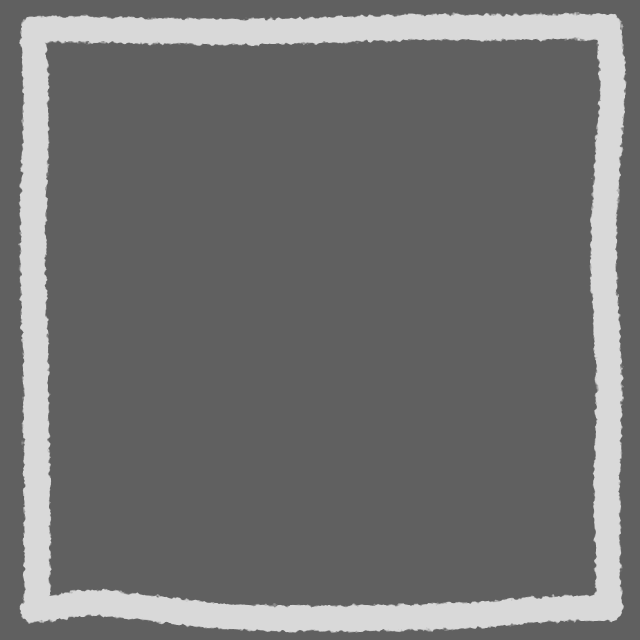
Reproduce this background procedurally as a Shadertoy shader.

```glsl
const vec3 GROUND = vec3(0.376);
const vec3 CHALK = vec3(0.851);
const float HALF_WIDTH = 0.0200;
const float SIDE_START = 0.052;   // where every side begins and ends
const float SIDE_END = 0.952;
const float ROUGH_SIZE = 0.0065;  // size of the ragged bumps
const float ROUGH_DEPTH = 0.0068; // how far they push the edge

// Height of each hand-drawn side at evenly spaced knots
const int KNOTS = 11;
const float BOTTOM[KNOTS] = float[](.0469, .0579, .0501, .0391, .0345, .0339, .0345, .0365, .0410, .0482, .0508);
const float TOP[KNOTS] = float[](.9544, .9538, .9518, .9505, .9505, .9525, .9557, .9577, .9570, .9579, .9583);
const float LEFT[KNOTS] = float[](.0573, .0579, .0577, .0566, .0560, .0534, .0514, .0521, .0551, .0558, .0514);
const float RIGHT[KNOTS] = float[](.9505, .9499, .9479, .9505, .9518, .9473, .9427, .9453, .9512, .9570, .9518);

vec2 hash(vec2 cell) {
    uvec2 h = uvec2(ivec2(cell) + 4096) * 1664525u + 1013904223u;
    h.x += h.y * 1664525u;
    h.y += h.x * 1664525u;
    h ^= h >> 16u;
    h.x += h.y * 1664525u;
    h.y += h.x * 1664525u;
    h ^= h >> 16u;
    return vec2(h & 65535u) / 65535.0;
}

vec2 noise(vec2 p) {
    vec2 cell = floor(p);
    vec2 f = fract(p);
    f = f * f * (3.0 - 2.0 * f);
    vec2 low = mix(hash(cell), hash(cell + vec2(1, 0)), f.x);
    vec2 high = mix(hash(cell + vec2(0, 1)), hash(cell + vec2(1, 1)), f.x);
    return mix(low, high, f.y);
}

// Smooth Catmull-Rom curve through the knots
float curve(float knots[KNOTS], float along) {
    float s = (along - SIDE_START) / (SIDE_END - SIDE_START) * float(KNOTS - 1);
    int i = clamp(int(s), 0, KNOTS - 2);
    float t = s - float(i);
    float a = knots[max(i - 1, 0)];
    float b = knots[i];
    float c = knots[i + 1];
    float d = knots[min(i + 2, KNOTS - 1)];
    return b + 0.5 * t * (c - a + t * (2.0 * a - 5.0 * b + 4.0 * c - d + t * (3.0 * (b - c) + d - a)));
}

// Distance to one side; p.x runs along it and p.y across it
float sideDistance(vec2 p, float knots[KNOTS]) {
    float along = clamp(p.x, SIDE_START, SIDE_END);
    return length(p - vec2(along, curve(knots, along)));
}

void mainImage(out vec4 fragColor, in vec2 fragCoord) {
    vec2 uv = fragCoord / iResolution.xy;
    float pixel = 1.0 / min(iResolution.x, iResolution.y);

    // Ragged edge: two scales of noise shift the position
    vec2 rough = 0.7 * noise(uv / ROUGH_SIZE) + 0.3 * noise(uv * 2.3 / ROUGH_SIZE + 57.0);
    vec2 p = uv + ROUGH_DEPTH * (rough - 0.5);

    // Four strokes joined with round corners
    float horizontal = min(sideDistance(p, BOTTOM), sideDistance(p, TOP));
    float vertical = min(sideDistance(p.yx, LEFT), sideDistance(p.yx, RIGHT));
    float edge = min(horizontal, vertical) - HALF_WIDTH;

    float ink = smoothstep(pixel, -pixel, edge);
    fragColor = vec4(mix(GROUND, CHALK, ink), 1.0);
}
```
